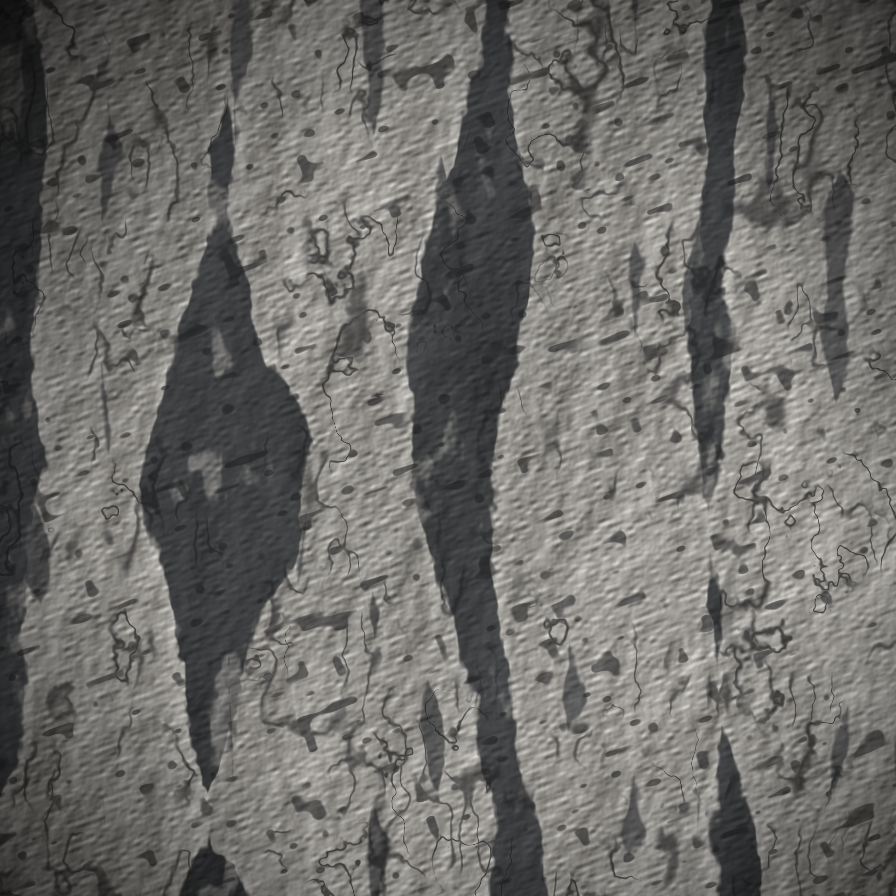
Write a Shadertoy shader that draws this texture.

```glsl
const vec3 LIT_ROCK = vec3(0.600, 0.590, 0.570);
const vec3 SHADE_ROCK = vec3(0.245, 0.250, 0.256);
const vec3 CREVICE = vec3(0.120, 0.122, 0.125);
const vec2 LIGHT_DIR = vec2(-0.75, 0.66);
const float RELIEF_GAIN = 0.62;
const float RELIEF_STEP = 0.0016;
const float GULLY_SPACING = 0.28;
const float GULLY_SHIFT = 0.11;
const float SPLINTER_SPACING = 0.075;
const float VIGNETTE = 0.75;

float hash(vec2 p) {
    vec3 q = fract(p.xyx * vec3(0.1031, 0.1030, 0.0973));
    q += dot(q, q.yzx + 33.33);
    return fract((q.x + q.y) * q.z);
}

float noise(vec2 p) {
    vec2 cell = floor(p), f = fract(p);
    f = f * f * (3.0 - 2.0 * f);
    float low = mix(hash(cell), hash(cell + vec2(1, 0)), f.x);
    float high = mix(hash(cell + vec2(0, 1)), hash(cell + vec2(1, 1)), f.x);
    return mix(low, high, f.y);
}

float fbm(vec2 p) {
    float sum = 0.0, amplitude = 0.5;
    for (int i = 0; i < 4; i++) {
        sum += amplitude * noise(p);
        p = p * 2.03 + vec2(17.3, 9.1);
        amplitude *= 0.5;
    }
    return sum;
}

// Tilts the fine grain so its streaks climb to the right
vec2 tilt(vec2 p) {
    return mat2(0.94, -0.34, 0.34, 0.94) * p;
}

float height(vec2 p) {
    float slabs = 0.012 * fbm(p * vec2(12.0, 5.0));
    float chips = 0.0045 * fbm(tilt(p) * vec2(32.0, 30.0) + 40.0);
    float grain = 0.0012 * noise(tilt(p) * vec2(110.0, 220.0));
    return slabs + chips + grain;
}

// Upright lens shapes in wandering columns; positive inside
float gullies(vec2 p, float spacing, float frequency, float closed, float open) {
    float inside = -1.0;
    float column = floor(p.x / spacing);
    for (int k = -1; k <= 1; k++) {
        float id = column + float(k);
        float seed = id * 7.31 + 60.0;
        float wander = noise(vec2(p.y * frequency * 0.7, seed + 3.7)) - 0.5;
        float axis = (id + 0.5 + 0.35 * wander) * spacing;
        float swell = noise(vec2(p.y * frequency + hash(vec2(id + 9.0, 2.0)) * 5.0, seed));
        swell += 0.2 * (noise(vec2(p.y * frequency * 3.5, seed + 11.0)) - 0.5);
        float width = mix(closed, open, swell);
        inside = max(inside, min(p.x - axis + 0.6 * width, axis + width - p.x));
    }
    return inside;
}

// Thin broken lines along the middle level of a warped noise
float cracks(vec2 p, vec2 scale, float thickness) {
    vec2 q = p * scale + 1.6 * fbm(p * 24.0);
    float line = 1.0 - smoothstep(0.0, thickness, abs(noise(q) - 0.5));
    return line * smoothstep(0.52, 0.68, noise(p * scale * vec2(0.55, 0.9) + 31.0));
}

void mainImage(out vec4 fragColor, in vec2 fragCoord) {
    vec2 uv = fragCoord / iResolution.xy;
    vec2 p = fragCoord / iResolution.y;

    // Shadowed gullies and smaller splinters with ragged rims
    float ragged = (fbm(p * vec2(26.0, 13.0) + 5.0) - 0.47) * 0.036;
    ragged += (noise(p * vec2(150.0, 120.0)) - 0.5) * 0.004;
    float gully = gullies(p - vec2(GULLY_SHIFT, 0.0), GULLY_SPACING, 2.8, -0.05, 0.115) + ragged;
    float splinter = gullies(p + 3.0, SPLINTER_SPACING, 7.0, -0.050, 0.024) + 0.7 * ragged;
    float shadow = smoothstep(-0.002, 0.003, gully);
    float rubble = smoothstep(0.56, 0.66, fbm(p * vec2(24.0, 13.0) + 70.0));
    shadow *= 1.0 - 0.5 * rubble;
    shadow = max(shadow, 0.75 * smoothstep(-0.001, 0.004, splinter));

    // Side lighting of the rough surface
    float slope = (height(p) - height(p + LIGHT_DIR * RELIEF_STEP)) / RELIEF_STEP;
    float relief = clamp(RELIEF_GAIN * slope, -0.28, 0.22);
    float tone = 0.9 + 0.2 * noise(p * vec2(5.0, 3.0) + 20.0);
    float rim = smoothstep(-0.014, -0.002, gully) * (1.0 - shadow);
    vec3 lit = LIT_ROCK * tone + relief + 0.05 * rim;
    vec3 shade = SHADE_ROCK * (0.85 + 0.3 * noise(p * vec2(9.0, 5.0))) + 0.3 * relief;
    vec3 color = mix(lit, shade, shadow);

    // Cracks and small pits
    float crack = cracks(p, vec2(24.0, 8.0), 0.045);
    crack = max(crack, 0.8 * cracks(p + 4.0, vec2(46.0, 20.0), 0.09));
    float pit = smoothstep(0.80, 0.90, noise(tilt(p) * vec2(52.0, 85.0) + 12.0));
    color = mix(color, CREVICE, 0.7 * max(crack, 0.8 * pit));

    // Darkened borders
    float border = smoothstep(0.3, 0.85, length(uv - vec2(0.54, 0.47)));
    color *= 1.0 - VIGNETTE * border;
    fragColor = vec4(clamp(color, 0.0, 1.0), 1.0);
}
```
